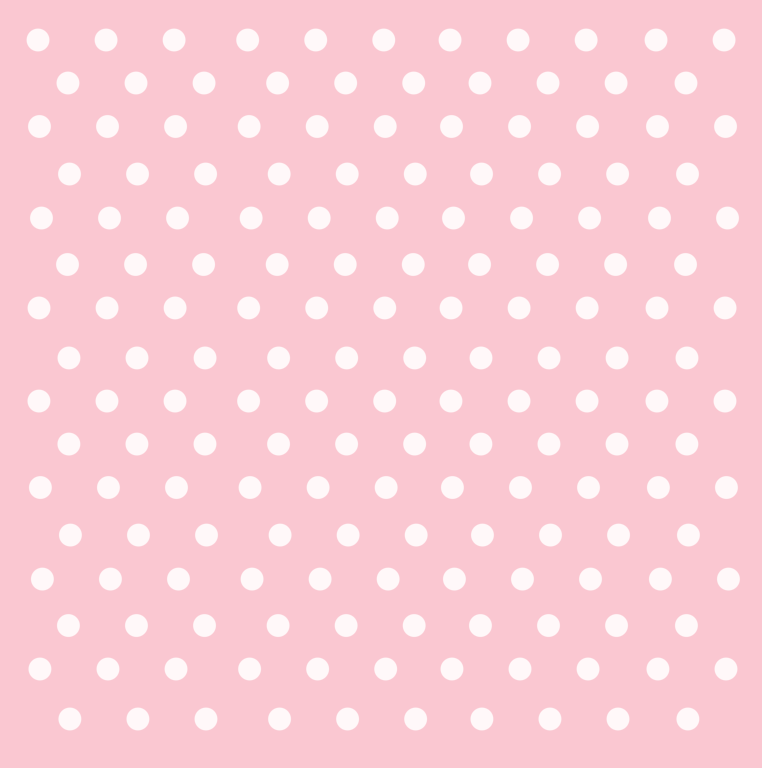
This pattern is drawn by a WebGL 2 fragment shader. Its source:

```glsl
#version 300 es
precision highp float;
// Cream polka dots in staggered rows on a pink ground.
// Two blocks of eight uneven rows are stacked; along each row the dots
// come in groups of three, and the nearest dot centre gives the distance.

uniform vec2 u_resolution;
out vec4 fragColor;

const vec3 PINK = vec3(0.98, 0.782, 0.82);
const vec3 CREAM = vec3(1.0, 0.972, 0.976);

// Lengths are in hundredths of the canvas height, y measured from the top
const float DOT_RADIUS = 1.484;
const float DOT_STEP = 8.86;
const float BLOCK_HEIGHT = 47.01;
const float BLOCK_DRIFT = 0.12;
const int ROWS_PER_BLOCK = 8;
const int ROWS = 16;

// Hand-set unevenness: row heights, first dot of each row, group starts
const float ROW_Y[8] = float[8](5.21, 10.81, 16.47, 22.66, 28.39, 34.44, 40.10, 46.61);
const float ROW_X[8] = float[8](4.95, 8.85, 5.14, 9.05, 5.40, 8.79, 5.08, 8.98);
const float GROUP_X[4] = float[4](0.0, 27.30, 53.65, 80.47);

// Position of the first dot in a row
vec2 rowStart(int row) {
    int local = row % ROWS_PER_BLOCK;
    float block = float(row / ROWS_PER_BLOCK);
    return vec2(ROW_X[local], ROW_Y[local]) + block * vec2(BLOCK_DRIFT, BLOCK_HEIGHT);
}

// Distance from q to the nearest of count dots along a row starting at zero
float rowDistance(vec2 q, int count) {
    float nearest = 1e3;
    for (int i = 0; i < count; i++) {
        float dotX = GROUP_X[i / 3] + float(i % 3) * DOT_STEP;
        nearest = min(nearest, length(q - vec2(dotX, 0.0)));
    }
    return nearest;
}

// Signed distance to the whole field of dots
float dotField(vec2 p, float radius) {
    float nearest = 1e3;
    for (int row = 0; row < ROWS; row++) {
        vec2 q = p - rowStart(row);
        if (abs(q.y) > 2.0 * radius) continue;
        int count = 11 - row % 2;   // inset rows hold one dot fewer
        nearest = min(nearest, rowDistance(q, count));
    }
    return nearest - radius;
}

void main() {
    float pixel = 100.0 / u_resolution.y;
    vec2 p = gl_FragCoord.xy * pixel;
    p.y = 100.0 - p.y;

    // Blend the dots over the ground with a soft edge
    float edge = 0.75 * pixel;
    float cover = 1.0 - smoothstep(-edge, edge, dotField(p, DOT_RADIUS));
    fragColor = vec4(mix(PINK, CREAM, cover), 1.0);
}
```
